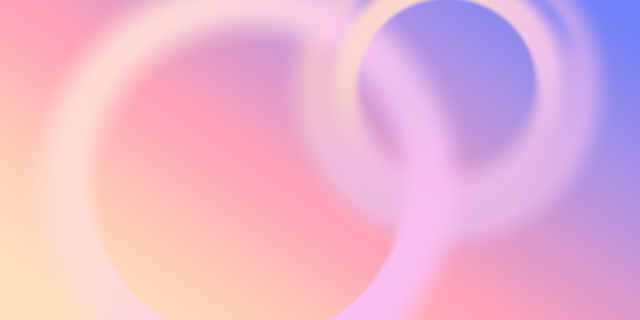
A Shadertoy shader for this background:

```glsl
#define BIG_CENTER vec2(0.776, 0.422)
#define BIG_RADII vec2(0.492, 0.645)
#define SMALL_CENTER vec2(1.398, 0.724)
#define HALO_RADII vec2(0.285, 0.475)
#define BAND_RADII vec2(0.283, 0.355)
#define GRADIENT_DIR vec2(0.55, 0.83)
#define GAP_RADIUS 0.385
#define GAP_WIDTH 0.028

// Soft annulus: radii and blurs hold the inner and outer values
float softRing(float dist, vec2 radii, vec2 blurs) {
    float inside = smoothstep(radii.x - blurs.x, radii.x + blurs.x, dist);
    float outside = smoothstep(radii.y - blurs.y, radii.y + blurs.y, dist);
    return inside * (1.0 - outside);
}

float ramp(float from, float to, float t) {
    return clamp((t - from) / (to - from), 0.0, 1.0);
}

// Diagonal sweep from cream through pink to blue
vec3 backdrop(vec2 p) {
    float t = dot(p, GRADIENT_DIR);
    vec3 color = vec3(1.0, 0.89, 0.75);
    color = mix(color, vec3(1.0, 0.80, 0.72), ramp(0.12, 0.48, t));
    color = mix(color, vec3(1.0, 0.64, 0.72), ramp(0.48, 0.83, t));
    color = mix(color, vec3(0.86, 0.60, 0.80), ramp(0.86, 1.12, t));
    color = mix(color, vec3(0.66, 0.57, 0.90), ramp(1.12, 1.46, t));
    return mix(color, vec3(0.44, 0.50, 0.97), ramp(1.46, 1.85, t));
}

// Wide translucent halo around the small ring, split near its top
vec3 addHalo(vec3 base, vec2 p, float dist, vec2 dir) {
    float low = smoothstep(0.2, -0.9, dir.y);
    vec3 tint = mix(vec3(0.94, 0.76, 0.80), vec3(0.82, 0.67, 0.93),
                    smoothstep(0.95, 1.85, p.x));
    tint = mix(tint, vec3(0.93, 0.73, 0.91), low * 0.75);
    float offset = (dist - GAP_RADIUS - 0.02 * dir.x) / GAP_WIDTH;
    float gap = exp(-offset * offset) * smoothstep(0.1, 0.6, dir.y);
    float innerBlur = mix(0.015, 0.06, low);
    float alpha = softRing(dist, HALO_RADII, vec2(innerBlur, 0.055));
    return mix(base, tint, alpha * 0.92 * (1.0 - 0.7 * gap));
}

// Large ring: crisp inner edge below, diffuse above
vec3 addBigRing(vec3 base, vec2 p) {
    vec2 q = p - BIG_CENTER;
    float dist = length(q);
    vec2 dir = q / max(dist, 1e-4);
    vec3 tint = mix(vec3(1.0, 0.87, 0.84), vec3(0.98, 0.76, 0.96),
                    smoothstep(0.25, 1.3, p.x - 0.35 * (p.y - 0.5)));
    tint = mix(tint, vec3(0.92, 0.75, 0.93),
               smoothstep(1.1, 1.35, p.x) * smoothstep(0.4, 0.8, p.y));
    float innerBlur = mix(0.007, 0.065, smoothstep(-0.75, 0.6, dir.y));
    float alpha = softRing(dist, BIG_RADII, vec2(innerBlur, 0.065));
    return mix(base, tint, alpha * 0.93);
}

// Bright narrow band, melting into the halo toward its base
vec3 addBand(vec3 base, float dist, vec2 dir) {
    float low = smoothstep(0.5, -0.8, dir.y);
    vec3 tint = mix(vec3(0.99, 0.84, 0.81), vec3(0.95, 0.77, 0.92),
                    smoothstep(-0.3, 1.0, dir.x - 0.25 * dir.y));
    tint = mix(tint, vec3(0.95, 0.75, 0.92), smoothstep(-0.1, -0.9, dir.y));
    vec2 blurs = mix(vec2(0.01, 0.025), vec2(0.06, 0.065), low);
    float alpha = softRing(dist, BAND_RADII, blurs);
    return mix(base, tint, alpha * mix(0.92, 0.35, low));
}

void mainImage(out vec4 fragColor, in vec2 fragCoord) {
    vec2 p = fragCoord / iResolution.y;
    vec2 q = p - SMALL_CENTER;
    float dist = length(q);
    vec2 dir = q / max(dist, 1e-4);

    // Layers from back to front
    vec3 color = backdrop(p);
    color = addHalo(color, p, dist, dir);
    color = addBigRing(color, p);
    color = addBand(color, dist, dir);
    fragColor = vec4(color, 1.0);
}
```
